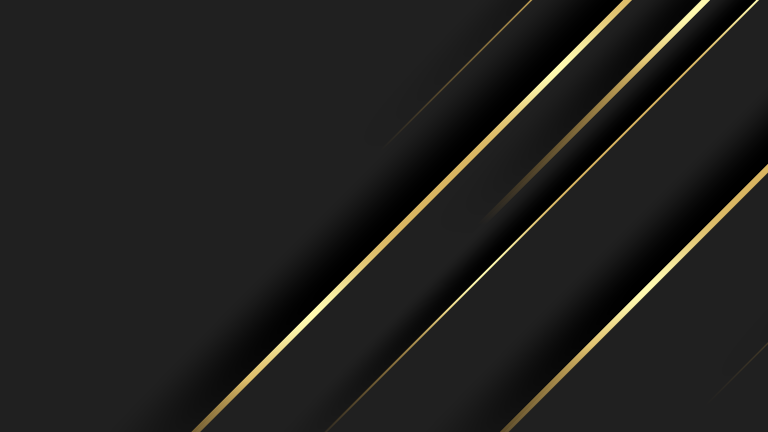
Reproduce this background procedurally as a WebGL 1 fragment shader.

```glsl
precision highp float;

uniform vec2 u_resolution;

// Soft highlight centred on one height along a stripe
float glint(float y, float center) {
  float t = (y - center) / 0.105;
  return exp(-t * t);
}

// fade: heights where the metal starts and becomes solid
// shadow: horizontal width, height where it starts, strength
vec3 addStripe(vec3 color, vec2 p, float offset, float halfWidth,
               vec2 glints, vec2 fade, vec3 shadow) {
  float across = p.x - p.y - offset;

  // Shadow cast on the upper left side only
  float shade = smoothstep(-shadow.x, -0.15 * shadow.x, across);
  shade *= 1.0 - step(0.0, across);
  shade *= shadow.z * smoothstep(shadow.y, shadow.y + 0.6, p.y);
  color *= 1.0 - shade;

  // Metallic ramp along the stripe
  float solid = clamp((p.y - fade.x) / (fade.y - fade.x), 0.0, 1.0);
  vec3 metal = mix(vec3(0.69, 0.52, 0.22), vec3(0.85, 0.71, 0.38), solid);
  float shine = max(glint(p.y, glints.x), glint(p.y, glints.y));
  metal = mix(metal, vec3(1.0, 0.98, 0.69), shine);

  // Antialiased diagonal band
  float dist = abs(across) * 0.70711;
  float cover = clamp((halfWidth - dist) * u_resolution.y + 0.5, 0.0, 1.0);
  return mix(color, metal, cover * solid);
}

void main() {
  vec2 p = gl_FragCoord.xy / u_resolution.y;
  vec3 color = vec3(0.125);

  // Stripes from left to right; glints at -1 lie out of view
  color = addStripe(color, p, 0.230, 0.0018, vec2(-1.0), vec2(0.65, 1.05), vec3(0.13, 0.60, 0.40));
  color = addStripe(color, p, 0.453, 0.0072, vec2(0.84, 0.27), vec2(-0.14, 0.12), vec3(0.22, -0.25, 1.0));
  color = addStripe(color, p, 0.634, 0.0072, vec2(0.98, -1.0), vec2(0.48, 0.86), vec3(0.16, 0.42, 0.85));
  color = addStripe(color, p, 0.754, 0.0023, vec2(1.02, 0.37), vec2(-0.04, 0.28), vec3(0.115, -0.15, 1.0));
  color = addStripe(color, p, 1.167, 0.0072, vec2(0.33, -1.0), vec2(-0.14, 0.20), vec3(0.20, -0.25, 1.0));
  color = addStripe(color, p, 1.572, 0.0016, vec2(-1.0), vec2(0.06, 0.70), vec3(0.10, 0.05, 0.25));

  gl_FragColor = vec4(color, 1.0);
}
```
